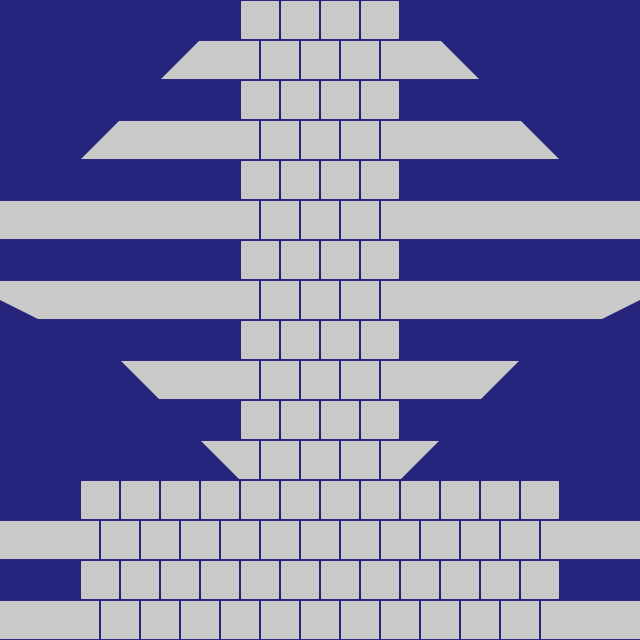
Reproduce this background procedurally as a three.js fragment shader.

```glsl
// Draws a symmetric tower of pale bricks with tapered side wings on deep blue.
varying vec2 vUv;

const float ROWS = 16.0;
const float BASE_ROW = 12.0;   // first row of the wide base, counted from the top
const float INSET = 0.025;     // half the mortar gap, in cells
const float OPEN_END = 20.0;   // wing end far beyond the canvas
const vec3 BLUE = vec3(0.145, 0.145, 0.495);
const vec3 STONE = vec3(0.79);

// Distance to the nearest vertical joint, joints being one cell apart.
float jointDistance(float x, float shift) {
  return abs(fract(x + shift + 0.5) - 0.5);
}

// Half-widths of a winged row at its top and bottom edge.
vec2 wingEnds(float row) {
  if (row > BASE_ROW || abs(row - 5.0) < 0.5) return vec2(OPEN_END);
  if (row < 5.0) return row + vec2(2.0, 3.0);
  if (row < 8.0) return vec2(9.0, 7.0);
  return 14.0 - row - vec2(0.0, 1.0);
}

// Signed distance to the slanted end of a wing, negative inside.
float wingDistance(float side, float depth, vec2 ends) {
  float slope = ends.y - ends.x;
  return (side - ends.x - slope * depth) / sqrt(1.0 + slope * slope);
}

// Signed distance to the bricks of one row; depth runs 0 to 1 downwards.
float rowDistance(float x, float row, float depth) {
  float side = abs(x);
  float halfWidth = row < BASE_ROW ? 2.0 : 6.0;
  float winged = mod(row, 2.0);
  float bedGap = INSET - min(depth, 1.0 - depth);
  float jointGap = INSET - jointDistance(x, 0.5 * winged);

  if (winged < 0.5) {
    return max(max(bedGap, jointGap), side - halfWidth + INSET);
  }
  // Joints stop where the unbroken wing begins.
  float brickGap = side < halfWidth ? jointGap : -1.0;
  return max(max(bedGap, brickGap), wingDistance(side, depth, wingEnds(row)));
}

// Fraction of a pixel covered by the shape.
float coverage(float distance, float pixel) {
  return clamp(0.5 - distance / pixel, 0.0, 1.0);
}

void main() {
  // Cells measured from the centre line and down from the top.
  vec2 cell = vec2(vUv.x - 0.5, 1.0 - vUv.y) * ROWS;
  float pixel = max(fwidth(cell.y), 0.0001);
  float row = clamp(floor(cell.y), 0.0, ROWS - 1.0);

  float bricks = coverage(rowDistance(cell.x, row, cell.y - row), pixel);
  gl_FragColor = vec4(mix(BLUE, STONE, bricks), 1.0);
}
```
